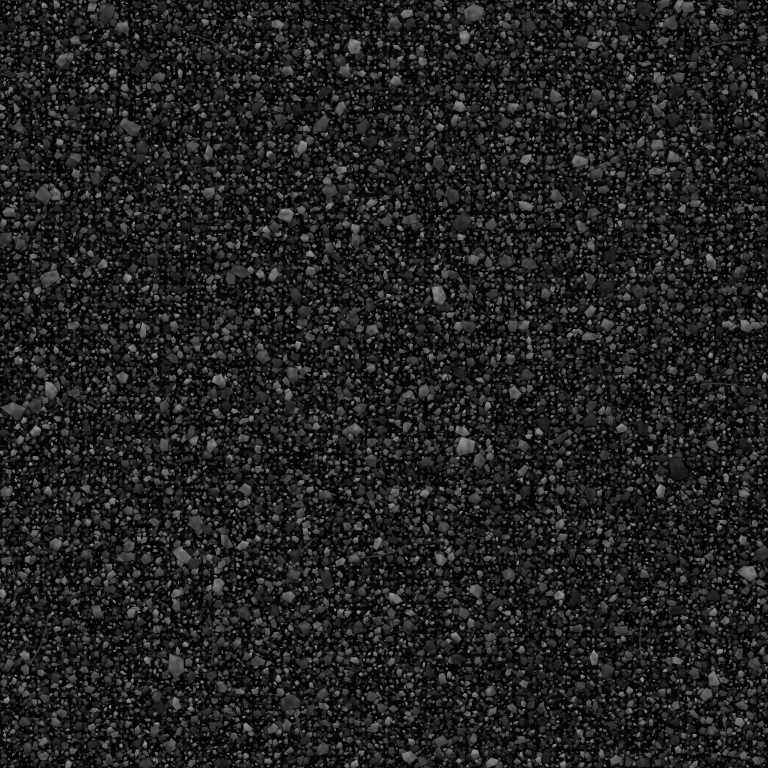
Give the GLSL for this texture, as a Shadertoy shader.

```glsl
const float TAU = 6.28318;

float hash(vec2 p) {
    return fract(sin(dot(p, vec2(127.1, 311.7))) * 43758.5453);
}

float valueNoise(vec2 p) {
    vec2 cell = floor(p);
    vec2 f = fract(p);
    f = f * f * (3.0 - 2.0 * f);
    float low = mix(hash(cell), hash(cell + vec2(1, 0)), f.x);
    float high = mix(hash(cell + vec2(0, 1)), hash(cell + vec2(1, 1)), f.x);
    return mix(low, high, f.y);
}

vec2 rotate(vec2 p, float angle) {
    float c = cos(angle), s = sin(angle);
    return vec2(c * p.x + s * p.y, c * p.y - s * p.x);
}

// Irregular five-sided stone, bounded by randomly shifted edges
float stoneDistance(vec2 p, float radius, vec2 seed) {
    float d = -radius;
    for (int i = 0; i < 5; i++) {
        float side = float(i);
        float angle = (side + 0.6 * hash(seed + side * 3.7)) * TAU / 5.0;
        float reach = radius * mix(0.72, 1.15, hash(seed + side * 5.3 + 9.0));
        d = max(d, dot(p, vec2(cos(angle), sin(angle))) - reach);
    }
    return d;
}

// Scatters one size of stone over the shade below it
float addStones(float shade, vec2 uv, float count, float chance, float softness, float seed) {
    vec2 grid = uv * count;
    vec2 home = floor(grid);
    float mottle = mix(0.65, 1.2, valueNoise(uv * 190.0 + seed));
    for (int y = -1; y <= 1; y++) {
        for (int x = -1; x <= 1; x++) {
            vec2 cell = home + vec2(x, y);
            vec2 id = cell + seed;
            if (hash(id) > chance) continue;
            vec2 center = cell + 0.15 + 0.7 * vec2(hash(id + 11.3), hash(id + 23.9));
            vec2 p = rotate(grid - center, TAU * hash(id + 37.1));
            p.y *= mix(1.0, 1.8, hash(id + 41.7));
            float radius = mix(0.17, 0.42, hash(id + 53.2));
            float d = stoneDistance(p, radius, id) / count;

            // Dark gap outside, dim rim and light from above inside
            float gap = smoothstep(-softness, 2.2 * softness, d);
            float cover = smoothstep(softness, -softness, d);
            float tone = mix(0.13, 0.47, hash(id + 67.5));
            float light = 1.0 + 0.25 * clamp((grid.y - center.y) / radius, -1.0, 1.0);
            shade = mix(shade * mix(0.35, 1.0, gap), tone * mottle * light, cover);
        }
    }
    return shade;
}

// Rare, thin and slightly bent fibres
float fibreCover(vec2 uv, float count, float chance, float width) {
    vec2 grid = uv * count;
    vec2 cell = floor(grid);
    vec2 p = rotate(grid - cell - 0.5, TAU * hash(cell + 5.1));
    p.y += 0.5 * p.x * p.x;
    float d = length(vec2(max(abs(p.x) - 0.28, 0.0), p.y)) / count;
    return step(hash(cell + 17.3), chance) * smoothstep(width, 0.0, d);
}

void mainImage(out vec4 fragColor, in vec2 fragCoord) {
    vec2 uv = fragCoord / iResolution.y;

    // Black ground with faint dust
    float dust = valueNoise(uv * 260.0);
    float shade = 0.012 + 0.02 * valueNoise(uv * 90.0 + 31.0);
    shade += 0.17 * smoothstep(0.5, 1.0, dust);

    // Stones from fine grit to sparse pebbles
    shade = addStones(shade, uv, 130.0, 1.0, 0.0011, 3.0);
    shade = addStones(shade, uv, 76.0, 0.8, 0.0012, 71.0);
    shade = mix(shade, 0.25, 0.8 * fibreCover(uv, 9.0, 0.14, 0.002));
    shade = addStones(shade, uv, 46.0, 0.4, 0.0014, 139.0);
    shade = addStones(shade, uv, 27.0, 0.08, 0.0016, 211.0);

    fragColor = vec4(vec3(shade), 1.0);
}
```
